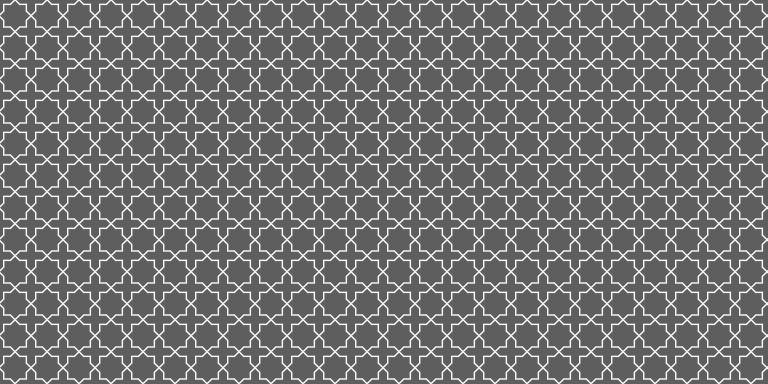
This pattern is drawn by a WebGL 1 fragment shader. Its source:

```glsl
precision highp float;

uniform vec2 u_resolution;

const vec2 REPEATS = vec2(24.0, 12.0);       // stars across and down
const vec2 STAR_CENTER = vec2(0.47, 0.51);   // position inside a cell
const float TIP_RADIUS = 0.5;                // tips of neighbours touch
const float LINE_WIDTH = 0.046;              // in cell units
const vec3 GROUND_COLOR = vec3(0.37);
const vec3 LINE_COLOR = vec3(0.96);

const float INV_SQRT2 = 0.70710678;

// Eight-pointed star: union of an upright square and a diamond.
float starDistance(vec2 p, float tipRadius) {
  p = abs(p);
  float halfSide = tipRadius * INV_SQRT2;
  float square = max(p.x, p.y) - halfSide;
  float diamond = (p.x + p.y) * INV_SQRT2 - halfSide;
  return min(square, diamond);
}

// Coverage of a line centred on the zero contour, smoothed over one pixel.
float lineCoverage(float dist, float width, float pixel) {
  return clamp((0.5 * width - abs(dist)) / pixel + 0.5, 0.0, 1.0);
}

void main() {
  vec2 cellCoord = gl_FragCoord.xy / u_resolution * REPEATS;
  vec2 pixelSize = REPEATS / u_resolution;
  float pixel = max(pixelSize.x, pixelSize.y);

  // Wrap into a cell with the star at its origin.
  vec2 p = fract(cellCoord - STAR_CENTER + 0.5) - 0.5;

  float outline = lineCoverage(starDistance(p, TIP_RADIUS), LINE_WIDTH, pixel);
  gl_FragColor = vec4(mix(GROUND_COLOR, LINE_COLOR, outline), 1.0);
}
```
